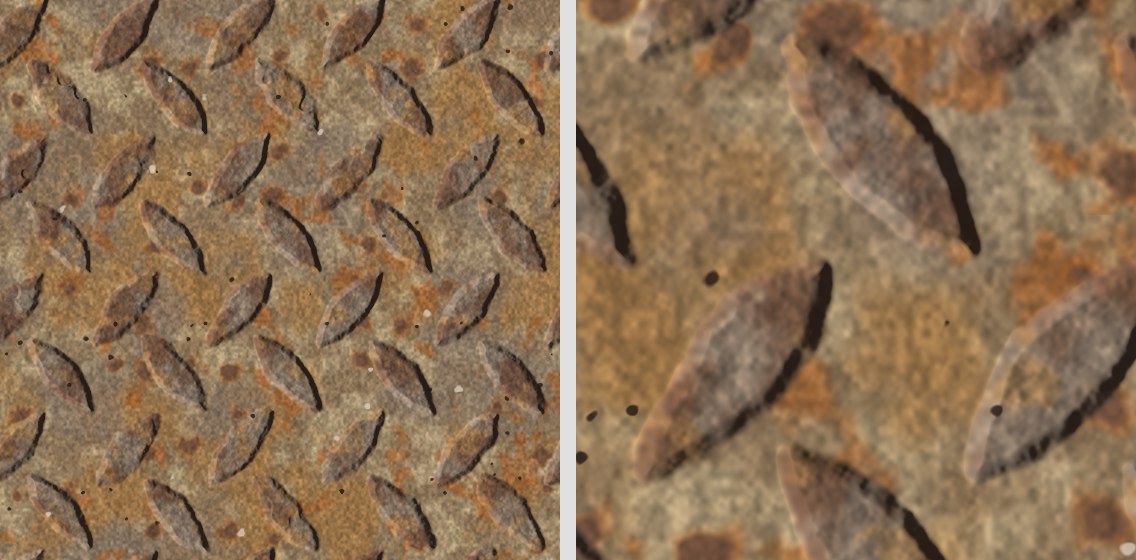
Left: the whole. Right: its middle third, enlarged.
Give the GLSL for this texture, as a WebGL 2 fragment shader.

```glsl
#version 300 es
precision highp float;
// Rusty steel tread plate: two interleaved lattices of leaning lozenges, lit from the left.
uniform vec2 u_resolution;
out vec4 outColor;

const vec2 PERIOD = vec2(0.2015, 0.2474);
const vec2 FALLING_ORIGIN = vec2(0.110, 0.082);
const vec2 RISING_ORIGIN = vec2(0.024, 0.199);
const vec2 AXIS = vec2(0.650, 0.760);

const vec3 TAN = vec3(0.53, 0.44, 0.33);
const vec3 PALE = vec3(0.65, 0.57, 0.44);
const vec3 OCHRE = vec3(0.59, 0.43, 0.25);
const vec3 GREY = vec3(0.48, 0.42, 0.37);
const vec3 UMBER = vec3(0.39, 0.28, 0.22);
const vec3 ORANGE = vec3(0.62, 0.35, 0.15);
const vec3 SHADOW = vec3(0.13, 0.09, 0.07);
const vec3 FLECK = vec3(0.85, 0.80, 0.74);

float hash(vec2 p) {
  vec3 q = fract(p.xyx * 0.1031);
  q += dot(q, q.yzx + 33.33);
  return fract((q.x + q.y) * q.z);
}

float noise(vec2 p) {
  vec2 cell = floor(p), f = fract(p);
  f = f * f * (3.0 - 2.0 * f);
  float low = mix(hash(cell), hash(cell + vec2(1, 0)), f.x);
  float high = mix(hash(cell + vec2(0, 1)), hash(cell + vec2(1, 1)), f.x);
  return mix(low, high, f.y);
}

float fbm(vec2 p) {
  float sum = 0.0, amp = 0.55;
  for (int i = 0; i < 3; i++) {
    sum += amp * noise(p);
    p = mat2(1.6, 1.2, -1.2, 1.6) * p + 17.3;
    amp *= 0.5;
  }
  return sum;
}

// Signed distance to a pointed oval along y
float vesica(vec2 p, float halfWidth, float halfLength) {
  p = abs(p);
  float radius = (halfWidth * halfWidth + halfLength * halfLength) / (2.0 * halfWidth);
  float shift = radius - halfWidth;
  return (p.y - halfLength) * shift > p.x * halfLength
    ? length(p - vec2(0, halfLength))
    : length(p + vec2(shift, 0)) - radius;
}

// One lattice of lozenges: x = height, y = coverage
vec2 lozenges(vec2 p, vec2 origin, float lean, float ragged) {
  vec2 id = floor((p - origin) / PERIOD + 0.5);
  vec2 key = id + 40.0 + lean * 13.0;
  vec2 jitter = (vec2(hash(key), hash(key + 7.7)) - 0.5) * 0.009;
  vec2 q = p - origin - id * PERIOD - jitter;
  q.x *= lean;
  q = vec2(dot(q, vec2(AXIS.y, -AXIS.x)), dot(q, AXIS));
  float wear = hash(key + 3.1);
  float d = vesica(q, 0.025, 0.080) - 0.008 + ragged * mix(0.010, 0.022, wear);
  float crack = smoothstep(0.56, 0.72, noise(p * 42.0)) * smoothstep(0.72, 0.9, wear);
  float top = smoothstep(0.001, -0.013, d) * (1.0 - 0.6 * crack);
  return vec2(top * mix(0.015, 0.009, wear), smoothstep(0.003, -0.006, d));
}

// Whole surface: x = height, y = lozenge coverage
vec2 plate(vec2 p) {
  float ragged = fbm(p * 28.0) - 0.48;
  vec2 falling = lozenges(p, FALLING_ORIGIN, -1.0, ragged);
  vec2 rising = lozenges(p, RISING_ORIGIN, 1.0, ragged);
  vec2 raised = max(falling, rising);
  float grain = fbm(p * 75.0) * mix(0.0045, 0.0075, raised.y);
  return vec2(raised.x + grain, raised.y);
}

// Scattered round blots, one at most per cell
float blots(vec2 p, float cells, float chance, float radius, float seed) {
  vec2 id = floor(p * cells);
  vec2 key = id + seed;
  vec2 center = 0.3 + 0.4 * vec2(hash(key), hash(key + 5.3));
  float size = radius * mix(0.55, 1.0, hash(key + 9.1));
  float d = length(fract(p * cells) - center) + (noise(p * cells * 5.0) - 0.5) * radius * 0.7;
  return step(hash(key + 2.7), chance) * smoothstep(size, size * 0.45, d);
}

void main() {
  vec2 p = gl_FragCoord.xy / u_resolution;
  vec2 surface = plate(p);
  vec2 stepX = vec2(0.0015, 0);
  float slope = (plate(p + stepX).x - plate(p - stepX).x) / (2.0 * stepX.x);

  // Weathered ground
  vec3 color = mix(TAN, PALE, smoothstep(0.35, 0.7, fbm(p * 32.0 + 4.0)));
  color = mix(color, OCHRE, 0.8 * smoothstep(0.42, 0.66, fbm(p * 11.0 + 31.0)));
  color = mix(color, GREY, 0.6 * smoothstep(0.5, 0.68, fbm(p * 7.0 + 63.0)));
  color = mix(color, ORANGE, 0.6 * smoothstep(0.6, 0.76, fbm(p * 21.0 + 85.0)));

  // Rust blots with orange halos
  color = mix(color, ORANGE, 0.55 * blots(p, 13.0, 0.36, 0.38, 21.0));
  color = mix(color, UMBER, 0.85 * blots(p, 13.0, 0.36, 0.27, 21.0));

  // Raised metal, patched with dark rust
  vec3 metal = mix(GREY, UMBER, smoothstep(0.36, 0.62, fbm(p * 24.0 + 50.0)));
  metal = mix(metal, OCHRE, 0.6 * smoothstep(0.52, 0.7, fbm(p * 30.0 + 97.0)));
  color = mix(color, metal, 0.85 * surface.y);

  // Fine speckle and side light
  color *= 0.87 + 0.3 * noise(p * 190.0);
  color *= 1.0 + clamp(slope, -0.6, 0.7) * 0.42;
  color = mix(color, SHADOW, 0.9 * smoothstep(0.5, 1.25, -slope));

  // Pits and bright chips
  color = mix(color, SHADOW, 0.8 * blots(p, 37.0, 0.03, 0.22, 71.0));
  color = mix(color, FLECK, 0.8 * blots(p, 31.0, 0.016, 0.28, 113.0));
  outColor = vec4(color, 1.0);
}
```
